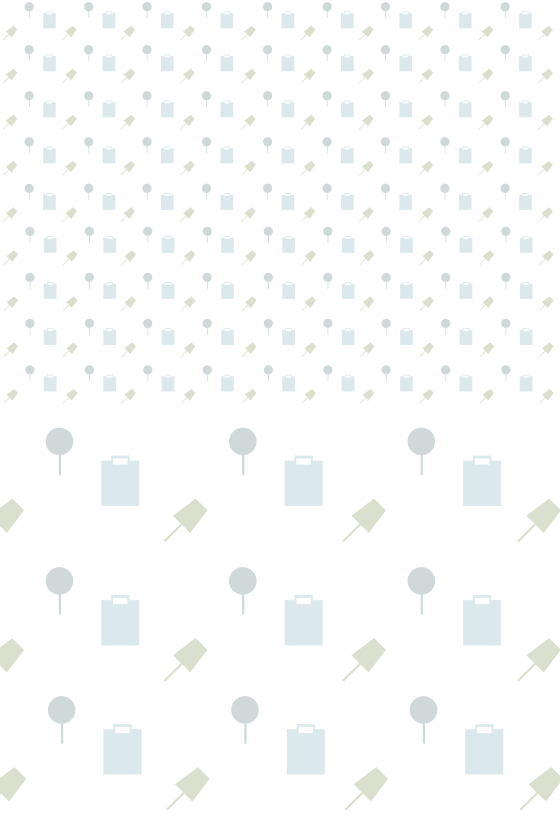
Top, the full canvas; bottom, a detail of the centre.
A WebGL 2 fragment shader for this pattern:

```glsl
#version 300 es
precision highp float;

#define DESIGN vec2(768.0, 558.0)
#define CELL vec2(81.6, 62.4)
#define FIRST vec2(40.0, 9.2)
#define MARGIN vec2(40.8, 11.5)
#define PAPER vec3(1.0)
#define BOARD_COLOR vec3(0.86, 0.915, 0.93)
#define TACK_COLOR vec3(0.86, 0.875, 0.805)
#define BALL_COLOR vec3(0.81, 0.85, 0.85)
#define STEM_RADIUS 0.5

uniform vec2 u_resolution;
out vec4 outColor;

float box(vec2 p, vec2 center, vec2 halfSize) {
    vec2 d = abs(p - center) - halfSize;
    return length(max(d, 0.0)) + min(max(d.x, d.y), 0.0);
}

float segment(vec2 p, vec2 a, vec2 b) {
    vec2 ab = b - a;
    return length(p - a - ab * clamp(dot(p - a, ab) / dot(ab, ab), 0.0, 1.0));
}

// Round-headed pin, centred on its head
float ballPin(vec2 p) {
    float stem = segment(p, vec2(0.2, 5.0), vec2(0.2, 15.0)) - STEM_RADIUS;
    return min(length(p) - 6.3, stem);
}

// Board with a raised clip and a cut-out below it
float clipboard(vec2 p) {
    float sheet = box(p, vec2(27.8, 19.2), vec2(8.7, 10.4));
    float clip = box(p, vec2(27.8, 8.2), vec2(4.2, 1.7));
    float cutout = box(p, vec2(27.8, 9.2), vec2(3.3, 1.4));
    return max(min(sheet, clip), -cutout);
}

// Tapered tack lying on the diagonal, with a thin needle
float tack(vec2 p) {
    vec2 base = vec2(-28.0, 38.0);
    vec2 axis = vec2(0.7071, -0.7071);
    vec2 across = vec2(-axis.y, axis.x);
    vec2 q = vec2(dot(p - base, axis), abs(dot(p - base, across)));
    float headLength = 12.9;
    float baseHalf = 5.6;
    float capHalf = 3.8;
    vec2 sideNormal = normalize(vec2(baseHalf - capHalf, headLength));
    float sides = dot(q - vec2(0.0, baseHalf), sideNormal);
    float head = max(max(-q.x, q.x - headLength), sides);
    float needle = segment(q, vec2(-10.6, 0.0), vec2(0.0)) - STEM_RADIUS;
    return min(head, needle);
}

// Small uneven spacing, recurring every four columns and rows
vec2 cellShift(vec2 id) {
    vec2 phase = mod(id, 4.0);
    float middleBlock = step(3.5, id.x) * step(id.x, 7.5);
    float x = -1.6 * step(1.5, phase.x) + 0.6 * middleBlock + step(4.5, id.y);
    float y = step(0.5, phase.y) * (0.9 * phase.y - 4.2);
    return vec2(x, y);
}

float coverage(float d, float pixel) {
    return clamp(0.5 - d / pixel, 0.0, 1.0);
}

void main() {
    // Design space with y pointing down
    vec2 uv = gl_FragCoord.xy / u_resolution;
    vec2 p = vec2(uv.x, 1.0 - uv.y) * DESIGN;
    float pixel = DESIGN.y / u_resolution.y;

    // Position relative to the ball pin of this cell
    vec2 id = floor((p - FIRST + MARGIN) / CELL);
    vec2 local = p - FIRST - id * CELL - cellShift(id);

    vec3 color = PAPER;
    color = mix(color, BOARD_COLOR, coverage(clipboard(local), pixel));
    color = mix(color, TACK_COLOR, coverage(tack(local), pixel));
    color = mix(color, BALL_COLOR, coverage(ballPin(local), pixel));
    outColor = vec4(color, 1.0);
}
```
